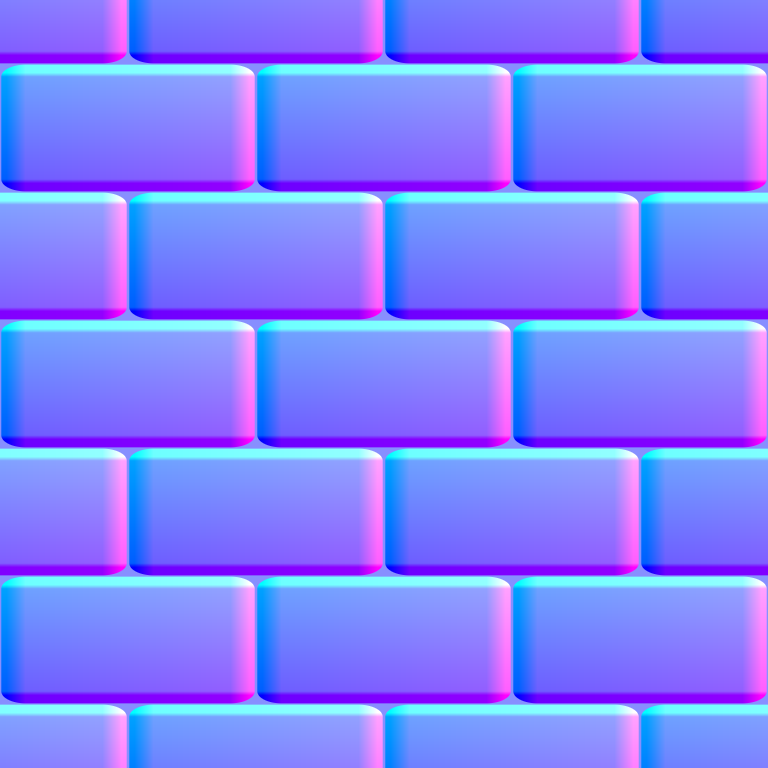
Write a Shadertoy shader that draws this texture map.

```glsl
// Tangent-space normal map of a running-bond brick wall with domed, bevelled bricks.

// Three bricks across and six courses up; even courses shift by half a brick.
// Returns the position inside one brick cell, from -0.5 to 0.5 on both axes.
vec2 brickCell(vec2 uv) {
    vec2 wall = uv * vec2(3.0, 6.0) + vec2(0.0, 0.5);
    wall.x += 0.5 * (1.0 - mod(floor(wall.y), 2.0));
    return fract(wall) - 0.5;
}

void mainImage(out vec4 fragColor, in vec2 fragCoord) {
    vec2 cell = brickCell(fragCoord / iResolution.xy);
    vec2 pixel = vec2(3.0, 6.0) / iResolution.xy;

    // Reach into the rounded rim: 0 on the top face, 1 at the outer edge
    float rim = 0.095;
    vec2 reach = max(abs(cell) - (0.495 - rim), 0.0) / rim;

    // Gentle dome plus a parabolic bevel, steeper along the short side
    vec2 slope = vec2(0.18, 0.33) * cell + vec2(0.53, 1.1) * reach * sign(cell);
    vec3 brick = vec3(clamp(0.5 + slope, 0.0, 1.0), 1.0);
    vec3 mortar = vec3(0.53, 0.56, 1.0);

    // Rounded outline, softened over one pixel in the stretched cell
    float edge = (length(reach) - 1.0) * rim;
    float soft = max(length(reach * pixel) / max(length(reach), 1e-4), 1e-4);
    float coverage = clamp(0.5 - edge / soft, 0.0, 1.0);

    fragColor = vec4(mix(mortar, brick, coverage), 1.0);
}
```
